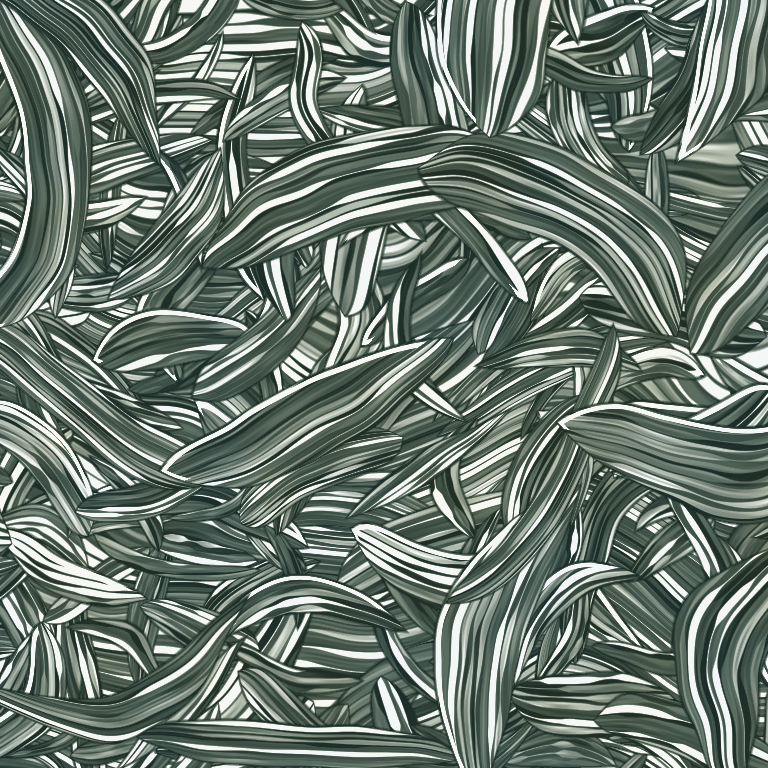
A WebGL 1 fragment shader for this pattern:

```glsl
precision highp float;
// Overlapping curved leaf blades, each engraved with grey-green and white strands.
uniform vec2 u_resolution;

float hash(vec2 p) {
  return fract(sin(dot(p, vec2(127.1, 311.7))) * 43758.5453);
}

float noise(vec2 p) {
  vec2 i = floor(p), f = fract(p);
  f = f * f * (3.0 - 2.0 * f);
  return mix(mix(hash(i), hash(i + vec2(1.0, 0.0)), f.x),
             mix(hash(i + vec2(0.0, 1.0)), hash(i + 1.0), f.x), f.y);
}

// Tone of parallel strands: s counts across them, x runs along them.
float strands(float s, float x, float seed, float blur) {
  float id = floor(s);
  float pick = pow(hash(vec2(id, seed)), mix(0.8, 1.4, hash(vec2(seed, 3.7))));
  float swell = noise(vec2(x * 3.2 + pick * 40.0, id + seed));
  float halfWidth = 0.06 + 0.36 * smoothstep(0.08, 0.7, swell);
  float core = 1.0 - smoothstep(halfWidth - blur, halfWidth + blur, abs(fract(s) - 0.5));
  float grain = noise(vec2(s * 4.0 + seed, x * 3.0)) - 0.5;
  float gap = 0.02 + 0.36 * hash(vec2(floor(s + 0.5), seed + 9.0)) + 0.25 * grain;
  float peak = pick > 0.73 ? 1.0 : 0.3 + 0.76 * pick + 0.35 * grain;
  return mix(gap, peak, core);
}

// Grey-green ramp from near black to off-white.
vec3 palette(float t) {
  vec3 c = mix(vec3(0.12, 0.18, 0.155), vec3(0.25, 0.32, 0.28), smoothstep(0.05, 0.3, t));
  c = mix(c, vec3(0.36, 0.43, 0.38), smoothstep(0.3, 0.48, t));
  c = mix(c, vec3(0.51, 0.56, 0.51), smoothstep(0.48, 0.63, t));
  c = mix(c, vec3(0.70, 0.74, 0.69), smoothstep(0.63, 0.79, t));
  return mix(c, vec3(0.96, 0.97, 0.96), smoothstep(0.8, 0.96, t));
}

void main() {
  float px = 1.0 / min(u_resolution.x, u_resolution.y);
  vec2 p = gl_FragCoord.xy * px;

  // Two scales of warp give the blades a hand-drawn sway.
  vec2 w = p + 0.06 * vec2(noise(p * 5.0), noise(p * 5.0 + 31.0));
  w += 0.012 * vec2(noise(p * 15.0 + 7.0), noise(p * 15.0 + 53.0));

  // Topmost blade: strand count, position along it, depth inside it, seed.
  // It starts as flowing strands that fill whatever the blades leave open.
  float spacing = 0.01;
  vec4 top = vec4((w.y + 0.25 * noise(w * 4.0)) / 0.012, w.x * 5.0, 1.0, 5.0);
  float shadow = 1.0;

  // Layers alternate between short shards and long blades.
  for (int k = 0; k < 5; k++) {
    float layer = float(k);
    float size = 1.0 / (2.9 + 6.5 * fract(layer * 0.618 + 0.6));
    vec2 home = floor(w / size - 0.5);
    for (int n = 0; n < 4; n++) {
      vec2 cell = home + vec2(mod(float(n), 2.0), floor(float(n) * 0.5));
      float wave = sin(dot(cell + layer * 17.3, vec2(127.1, 311.7)));
      vec4 h = fract(wave * vec4(43758.5, 22578.1, 19642.3, 31415.9));
      vec4 g = fract(h * 57.0);

      // Place and turn the blade.
      vec2 center = (cell + 0.25 + 0.5 * h.xy) * size;
      float angle = 0.3 + 0.9 * sin(dot(center, vec2(5.0, 7.0)) + 0.5 * layer) + 1.9 * (h.z - 0.5);
      vec2 along = vec2(cos(angle), sin(angle));
      vec2 d = (w - center) / size;
      vec2 q = vec2(dot(d, along), along.x * d.y - along.y * d.x);

      // Bend its axis, then measure along (x) and across (y).
      float bend = 1.4 * (g.x - 0.5);
      float slope = 2.0 * bend * q.x;
      float x = q.x / 0.7;
      float y = (q.y - bend * (q.x * q.x - 0.16)) * size * inversesqrt(1.0 + slope * slope);
      float x2 = x * x;
      float taper = 1.0 - mix(x2, x2 * x2 * x2, g.y);
      float inside = size * mix(0.08, 0.23, g.z) * taper - abs(y);

      // Cover what lies below, or cast a contact shadow on it.
      // Strands lean across the blade, so its edges cut through them.
      if (inside > 0.0) {
        spacing = mix(0.007, 0.0145, g.w) * (0.5 + 0.5 * taper);
        float lean = 0.14 * (fract(h.w * 23.0) - 0.5) * size * x;
        top = vec4((y + lean) / spacing + 0.5, x, inside, floor(h.w * 90.0));
        shadow = 1.0;
      } else {
        shadow *= 1.0 - 0.6 * smoothstep(-0.003, 0.0, inside);
      }
    }
  }

  // Engrave the visible blade and darken its outline.
  float tone = strands(top.x, top.y, top.w, 0.8 * px / spacing);
  tone *= mix(0.35, 1.0, smoothstep(0.0, 0.0025, top.z));

  // Some blades carry a white rim along one side.
  if (fract(top.w * 0.37) > 0.8 && top.x > 0.5) {
    tone = mix(tone, 1.0, smoothstep(px, 0.0, abs(top.z - 0.0055) - 0.0025));
  }

  // Slight drift between teal and olive.
  vec3 tint = vec3(0.025, 0.01, -0.025) * (noise(p * 14.0) - 0.5);
  gl_FragColor = vec4(palette(tone * shadow) + tint, 1.0);
}
```
